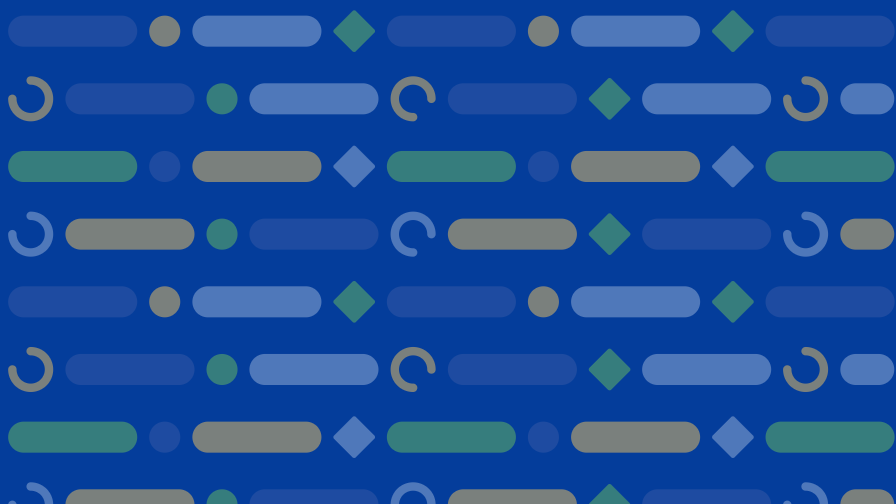
This pattern is drawn by a WebGL 2 fragment shader. Its source:

```glsl
#version 300 es
precision highp float;

uniform vec2 u_resolution;
out vec4 fragColor;

const vec3 NAVY = vec3(0.016, 0.24, 0.608);
const vec3 DIM = vec3(0.118, 0.295, 0.63);
const vec3 SKY = vec3(0.31, 0.47, 0.73);
const vec3 STONE = vec3(0.48, 0.50, 0.49);
const vec3 GREEN = vec3(0.21, 0.49, 0.49);

// Horizontal capsule; a half length equal to the radius gives a disc
float pill(vec2 p, float halfLength) {
    p.x = max(abs(p.x) - halfLength + 13.3, 0.0);
    return length(p) - 13.3;
}

// Square on its corner, slightly rounded
float diamond(vec2 p) {
    vec2 q = abs(vec2(p.x + p.y, p.x - p.y) * 0.7071) - 11.2;
    return length(max(q, 0.0)) + min(max(q.x, q.y), 0.0) - 2.0;
}

// Three quarter ring with round ends, open where x and y are negative
float openRing(vec2 p) {
    float d = abs(length(p) - 15.7);
    if (p.x < 0.0 && p.y < 0.0)
        d = min(length(p + vec2(0.0, 15.7)), length(p + vec2(15.7, 0.0)));
    return d - 3.6;
}

void paint(inout vec3 color, vec3 ink, float d, float pixel) {
    color = mix(color, ink, clamp(0.5 - d / pixel, 0.0, 1.0));
}

void main() {
    // Canvas height is 432 units, y runs downwards
    float pixel = 432.0 / u_resolution.y;
    vec2 p = gl_FragCoord.xy * pixel;
    p.y = 432.0 - p.y;

    // Rows, with colours cycling every four
    float row = floor((p.y + 2.3) / 58.0);
    p.y -= row * 58.0 + 26.7;
    float phase = mod(row, 4.0);
    vec3 color = NAVY;

    if (mod(row, 2.0) < 0.5) {
        // Pill, disc, pill, diamond
        bool first = phase < 1.0;
        p.x = mod(p.x - 2.0, 324.6) - 5.0;
        paint(color, first ? DIM : GREEN, pill(p - vec2(55.3, 0.0), 55.3), pixel);
        paint(color, first ? STONE : DIM, pill(p - vec2(134.2, 0.0), 13.3), pixel);
        paint(color, first ? SKY : STONE, pill(p - vec2(213.2, 0.0), 55.3), pixel);
        paint(color, first ? GREEN : SKY, diamond(p - vec2(296.6, 0.0)), pixel);
    } else {
        // Ring, pill, disc or diamond, pill; every second group is wider
        bool first = phase < 2.0;
        float x = mod(p.x - 2.0, 664.2);
        bool wide = x > 327.8;
        bool last = p.x > 666.2;
        p.x = x - (wide ? 332.8 : 5.0);
        float markHalf = wide ? 17.7 : 13.3;

        vec2 ringPos = p - vec2(19.3, 0.0);
        paint(color, first ? STONE : SKY, openRing(wide ? -ringPos : ringPos), pixel);

        // The pill at the right margin is cut short
        float halfLength = last ? 23.1 : 55.3;
        vec3 pillInk = first ? (last ? SKY : DIM) : STONE;
        paint(color, pillInk, pill(p - vec2(49.1 + halfLength, 0.0), halfLength), pixel);

        if (!last) {
            vec2 markPos = p - vec2(170.0 + markHalf, 0.0);
            paint(color, GREEN, wide ? diamond(markPos) : pill(markPos, 13.3), pixel);
            vec2 endPos = p - vec2(235.5 + 2.0 * markHalf, 0.0);
            paint(color, first ? SKY : DIM, pill(endPos, 55.3), pixel);
        }
    }

    fragColor = vec4(color, 1.0);
}
```
